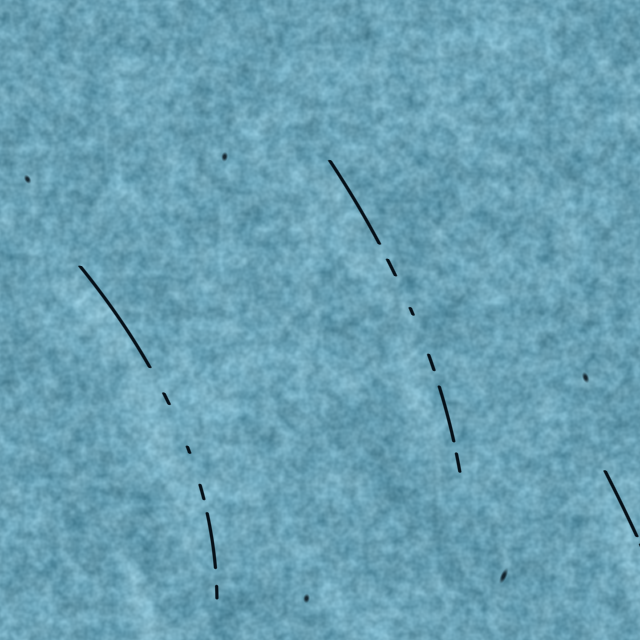
Give the GLSL for this texture, as a WebGL 2 fragment shader.

```glsl
#version 300 es
precision highp float;

uniform vec2 u_resolution;
out vec4 fragColor;

float hash(vec2 p) {
    vec3 q = fract(vec3(p.xyx) * vec3(0.1031, 0.103, 0.0973));
    q += dot(q, q.yzx + 33.33);
    return fract((q.x + q.y) * q.z);
}

vec2 gradient(vec2 cell) {
    float angle = 6.2832 * hash(cell);
    return vec2(cos(angle), sin(angle));
}

float gradientNoise(vec2 p) {
    vec2 i = floor(p), f = fract(p);
    vec2 w = f * f * f * (f * (f * 6.0 - 15.0) + 10.0);
    vec2 e = vec2(0.0, 1.0);
    float low = mix(dot(gradient(i), f), dot(gradient(i + e.yx), f - e.yx), w.x);
    float high = mix(dot(gradient(i + e), f - e), dot(gradient(i + 1.0), f - 1.0), w.x);
    return mix(low, high, w.y);
}

// Curve falling from start: x = signed distance across, y = drop, z = stretch along
vec3 arcFrame(vec2 p, vec2 start, float slope, float bend) {
    float drop = start.y - p.y;
    float stretch = sqrt(1.0 + pow(slope - 2.0 * bend * drop, 2.0));
    float across = p.x - start.x - drop * (slope - bend * drop);
    return vec3(across / stretch, drop, stretch);
}

float dashDistance(vec3 frame, float middle, float halfLength) {
    float beyond = max(abs(frame.y - middle) - halfLength, 0.0);
    return length(vec2(frame.x, beyond * frame.z));
}

float glow(vec3 frame, float width, float len) {
    float offset = frame.x + 0.018 + 0.05 * max(frame.y, 0.0);
    float fade = smoothstep(-0.02, 0.06, frame.y) * (1.0 - smoothstep(0.6 * len, len, frame.y));
    return fade * exp(-offset * offset / (width * width));
}

void main() {
    vec2 p = gl_FragCoord.xy / u_resolution.y;
    float inkDistance = 1.0;
    float light = 0.0;

    // Broken arcs with a pale band on their left
    for (int i = 0; i < 3; i++) {
        float n = float(i);
        vec2 start = vec2(0.126 + 0.37 * n + 0.02 * n * n, 0.583 + 0.49 * n - 0.325 * n * n);
        vec3 frame = arcFrame(p, start, 0.81 - 0.15 * n, 0.77 - 0.27 * n);
        light += 0.07 * glow(frame, 0.024, 0.56);

        float firstHalf = 0.078 - 0.014 * n;
        inkDistance = min(inkDistance, dashDistance(frame, firstHalf, firstHalf));
        for (int k = 0; k < 5; k++) {
            float m = float(k);
            float middle = 2.0 * firstHalf + 0.05 - 0.012 * n + 0.075 * m;
            middle += 0.016 * (hash(vec2(m, n + 7.0)) - 0.5) * min(m, 1.0);
            float halfLength = k == 3 ? 0.042 : mix(0.004, 0.014, hash(vec2(m + 3.0, n)));
            inkDistance = min(inkDistance, dashDistance(frame, middle, halfLength));
        }
    }

    // Pale streaks without ink
    light += 0.09 * glow(arcFrame(p, vec2(0.21, 0.15), 0.45, 0.6), 0.018, 0.32);
    light += 0.035 * glow(arcFrame(p, vec2(0.83, 0.76), 0.85, 0.3), 0.026, 0.24);
    light += 0.03 * glow(arcFrame(p, vec2(0.42, 0.81), 0.7, 0.2), 0.028, 0.24);

    // Scattered specks
    float speck = 0.0;
    for (int k = 0; k < 5; k++) {
        float n = float(k);
        vec2 q = p - fract(vec2(0.043, 0.72) + n * vec2(0.436, 0.345));
        q.x += (hash(vec2(n, 4.0)) - 0.5) * q.y;
        float d = length(q * vec2(1.0, mix(0.4, 0.8, hash(vec2(n, 9.0)))));
        speck = max(speck, 1.0 - smoothstep(0.001, 0.006, d));
    }

    // Mottled paper: broad clouds, then grain
    float clouds = 0.05 * gradientNoise(p * 4.0 + 3.0)
        + 0.055 * gradientNoise(p * 11.0 + 41.0)
        + 0.075 * gradientNoise(p * 24.0 + 19.0);
    float grain = 0.1 * gradientNoise(p * 46.0 + 11.0)
        + 0.095 * gradientNoise(p * 88.0 + 27.0)
        + 0.05 * gradientNoise(p * 158.0 + 51.0);
    float tint = 0.02 * gradientNoise(p * 30.0 + 70.0);
    vec3 color = vec3(0.413, 0.632, 0.711) + clouds + grain;
    color += light * vec3(1.1, 1.0, 0.95) + tint * vec3(1.0, 0.0, -0.5);

    // Ink with a soft edge
    float ink = 1.0 - smoothstep(0.0012, 0.0038, inkDistance);
    color = mix(color, vec3(0.02, 0.06, 0.09), max(ink, 0.85 * speck));
    fragColor = vec4(color, 1.0);
}
```
